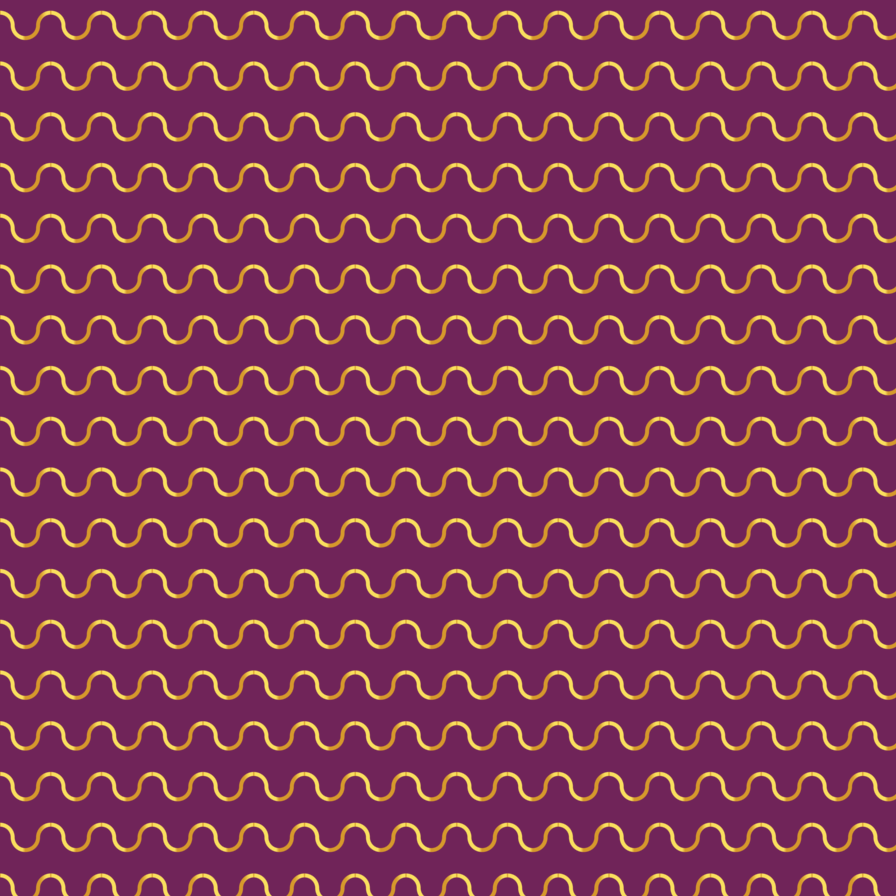
Write a three.js fragment shader that draws this pattern.

```glsl
// Rows of thin golden waves on a plum ground, in a square grid of tiles.
// Each wave is a chain of half circles, drawn by its distance to the nearest
// arc, and shaded from bright falling sides to deep gold rising sides.

#define REPEATS 17.655                  // tiles across and down
#define RADIUS 0.25                     // arc radius, in tiles
#define LINE_WIDTH 0.078                // stroke width, in tiles
#define SOFTNESS 0.036                  // edge blur, in tiles
#define SEAM_WIDTH 0.03                 // half width of the mark on each crest
#define GROUND vec3(0.44, 0.14, 0.35)
#define BRIGHT vec3(0.98, 0.88, 0.37)
#define DEEP vec3(0.84, 0.60, 0.17)

varying vec2 vUv;

// Distance to the chain of half circles: crests centred on whole x,
// troughs on half x, with y measured upward from the middle of the row.
float waveDistance(vec2 p) {
  float shift = p.y > 0.0 ? 0.5 : 0.0;
  float x = fract(p.x + shift) - 0.5;
  return abs(length(vec2(x, p.y)) - RADIUS);
}

// Metallic shading by phase, which runs from crest to crest.
vec3 goldShade(float phase) {
  float rising = smoothstep(0.43, 0.51, phase)
               * (1.0 - smoothstep(0.78, 0.94, phase));
  float fromCrest = min(phase, 1.0 - phase);
  float seam = 0.7 * (1.0 - smoothstep(0.0, SEAM_WIDTH, fromCrest));
  return mix(BRIGHT, DEEP, max(rising, seam));
}

void main() {
  // Rows are counted down from the top edge.
  vec2 tile = vec2(vUv.x, 1.0 - vUv.y) * REPEATS;
  vec2 p = vec2(tile.x, 0.5 - fract(tile.y));

  // Soft-edged stroke over the ground.
  float edge = waveDistance(p) - 0.5 * LINE_WIDTH;
  float stroke = 1.0 - smoothstep(-0.5 * SOFTNESS, 0.5 * SOFTNESS, edge);
  vec3 colour = mix(GROUND, goldShade(fract(tile.x)), stroke);
  gl_FragColor = vec4(colour, 1.0);
}
```
